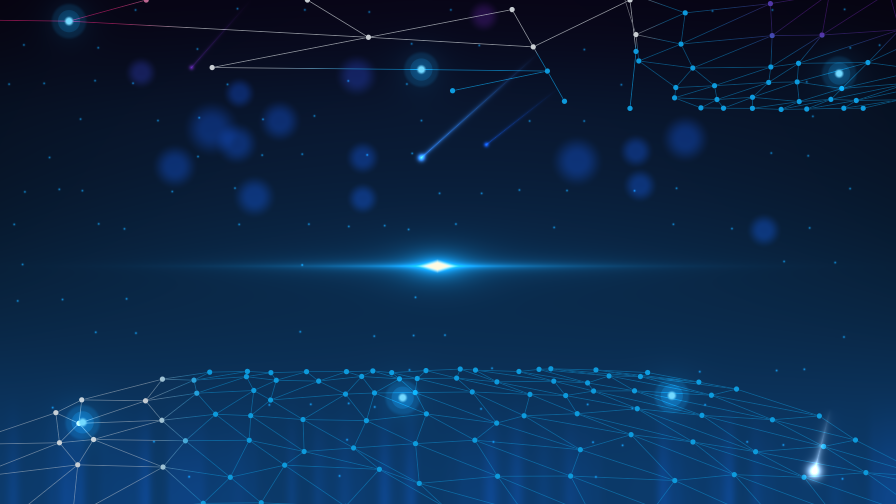
Reproduce this background procedurally as a Shadertoy shader.

```glsl
// Deep blue space: a horizontal lens flare between two wire meshes.
// Meshes are jittered perspective grids found by inverting the projection;
// discs, halos, comets and stars are glows. Lengths are in canvas heights.
const vec3 TOP = vec3(.03, .02, .09);
const vec3 UPPER = vec3(.035, .1, .2);
const vec3 MIDDLE = vec3(.04, .165, .295);
const vec3 BOTTOM = vec3(.045, .225, .41);
const vec3 CYAN = vec3(.05, .6, .86);
const vec3 BLUE = vec3(.04, .22, .62);
const vec3 PURPLE = vec3(.38, .12, .6);
const vec3 PINK = vec3(.72, .1, .38);
const vec3 SILVER = vec3(.78, .8, .82);
const vec2 FLARE = vec2(.868, .472);
const float LINE = .0007, DOT = .0052;
const float ROW = .012;    // first row height
const float GROW = .006;   // row height growth
const float SPREAD = .33;  // column spacing growth
// Meshes: centre, far edge, side, spacing
const vec4 FLOOR = vec4(.85, .265, 1, .055);
const vec4 ROOF = vec4(1.505, .785, -1, .055);

// Bright nodes with a halo
const vec2 HALOS[6] = vec2[6](vec2(.137, .958), vec2(.836, .862), vec2(1.665, .854),
  vec2(.799, .211), vec2(1.333, .215), vec2(.164, .162));
// Soft discs: x, y, radius
const vec3 DISCS[16] = vec3[16](vec3(.28, .856, .03), vec3(.475, .815, .03),
  vec3(.555, .76, .04), vec3(.42, .745, .052), vec3(.47, .715, .04), vec3(.347, .67, .042),
  vec3(.505, .61, .04), vec3(.72, .687, .032), vec3(.72, .606, .03), vec3(.708, .85, .04),
  vec3(.96, .968, .03), vec3(1.145, .68, .048), vec3(1.262, .7, .032),
  vec3(1.36, .725, .045), vec3(1.27, .632, .032), vec3(1.516, .543, .032));
// Corners of the long upper wire
const vec2 WIRE[21] = vec2[21](vec2(-.1, .961), vec2(.137, .958), vec2(.29, 1),
  vec2(.137, .958), vec2(.731, .926), vec2(.61, 1), vec2(.731, .926), vec2(.421, .866),
  vec2(.836, .862), vec2(1.086, .859), vec2(.898, .82), vec2(1.086, .859), vec2(1.12, .799),
  vec2(1.086, .859), vec2(1.058, .907), vec2(.731, .926), vec2(1.016, .981),
  vec2(1.058, .907), vec2(1.25, 1), vec2(1.262, .898), vec2(1.25, .785));

vec2 hash2(vec2 p) {
  vec3 q = fract(p.xyx * vec3(.1031, .103, .0973));
  q += dot(q, q.yzx + 33.33);
  return fract((q.xx + q.yz) * q.zy);
}
float noise(float x) {
  float i = floor(x);
  return mix(hash2(vec2(i, 7)).x, hash2(vec2(i + 1., 7)).x, smoothstep(0., 1., x - i));
}
float cover(float d, float w) { return clamp(.5 + (w - d) * iResolution.y, 0., 1.); }
float glow(vec2 d, float r) { return exp(-dot(d, d) / (r * r)); }
// Distance to segment ab, and position along it
vec2 segment(vec2 p, vec2 a, vec2 b) {
  float t = clamp(dot(p - a, b - a) / dot(b - a, b - a), 0., 1.);
  return vec2(length(p - mix(a, b, t)), t);
}
float comet(vec2 p, vec2 head, vec2 tail, float w) {
  vec2 s = segment(p, head, tail);
  return exp(-s.x / w) * (1. - s.y) * .7 + glow(p - head, 2.5 * w);
}
vec2 node(vec2 id, vec4 m) {
  vec2 g = id + .65 * (hash2(id + 40. + m.xy * 9.) - .5);
  return m.xy + vec2(g.x * m.w * (1. + SPREAD * g.y), -m.z * g.y * (ROW + GROW * g.y));
}
bool inside(vec2 id, vec2 lo, vec2 hi) { return id == clamp(id, lo, hi); }
float mesh(vec2 p, vec4 m, vec2 lo, vec2 hi) {
  float h = (m.y - p.y) * m.z, ink = 0.;
  if (h < -.02) return 0.;
  float j = (sqrt(ROW * ROW + 4. * GROW * max(h, 0.)) - ROW) / (2. * GROW);
  vec2 cell = floor(vec2((p.x - m.x) / (m.w * (1. + SPREAD * j)), j));
  for (int k = 0; k < 16; k++) {
    vec2 id = cell + vec2(k % 4, k / 4) - 2.;
    if (!inside(id, lo, hi)) continue;
    vec2 a = node(id, m);
    ink = max(ink, cover(length(p - a), DOT));
    for (int n = 1; n < 4; n++) {
      vec2 next = id + vec2(n % 2, n / 2);
      if (inside(next, lo, hi)) ink = max(ink, .5 * cover(segment(p, a, node(next, m)).x, LINE));
    }
  }
  return ink;
}
vec3 wireColor(vec2 p) {
  vec3 c = mix(CYAN, SILVER, smoothstep(.81, .83, p.y - .07 * p.x));
  c = mix(c, PINK, smoothstep(.4, .2, p.x) * step(.94, p.y));
  c = mix(c, CYAN, smoothstep(1.27, 1.33, p.x));
  c = mix(c, PURPLE, smoothstep(1.35, 1.6, p.x) * smoothstep(.88, .95, p.y));
  return mix(c, SILVER, smoothstep(.42, .28, p.x) * step(p.y, .3));
}
void mainImage(out vec4 fragColor, in vec2 fragCoord) {
  vec2 p = fragCoord / iResolution.y;
  // Backdrop, side shade and light shafts
  vec3 col = mix(BOTTOM, MIDDLE, smoothstep(0., .45, p.y));
  col = mix(col, UPPER, smoothstep(.4, .76, p.y));
  col = mix(col, TOP, smoothstep(.7, 1.02, p.y));
  col *= 1. - .35 * pow(abs(p.x - .89), 2.) * smoothstep(.15, .6, p.y);
  col += BLUE * .25 * pow(noise(p.x * 38.), 2.) * smoothstep(.24, 0., p.y);
  // Soft discs and stars
  for (int i = 0; i < 16; i++) {
    vec3 disc = DISCS[i];
    vec3 tint = mix(BLUE, PURPLE * .7, smoothstep(.82, .9, disc.y));
    col += tint * .42 * smoothstep(1.15, .3, length(p - disc.xy) / disc.z);
  }
  vec2 star = hash2(floor(p * 14.) + 3.);
  col += CYAN * .6 * step(.7, star.x) * glow(fract(p * 14.) - .2 - .6 * star.yx, .03);
  // Meshes, long wire and halos
  float ink = max(mesh(p, FLOOR, vec2(-7, 0), vec2(7)), mesh(p, ROOF, vec2(-2, 0), vec2(4, 5)));
  for (int i = 1; i < 21; i++) {
    ink = max(ink, .75 * cover(segment(p, WIRE[i - 1], WIRE[i]).x, LINE));
    ink = max(ink, cover(length(p - WIRE[i]), DOT));
  }
  col = mix(col, wireColor(p), ink);
  for (int i = 0; i < 6; i++) {
    float d = length(p - HALOS[i]);
    col += CYAN * (.13 * cover(d, .022) + .12 * smoothstep(.038, .03, d) + .25 * exp(-d / .025));
    col = mix(col, vec3(.45, .85, 1), smoothstep(.011, .004, d));
  }
  // Comets
  col += vec3(.2, .55, 1) * comet(p, vec2(.836, .687), vec2(1.07, .896), .003);
  col += BLUE * comet(p, vec2(.965, .713), vec2(1.107, .824), .002);
  col += PURPLE * .6 * comet(p, vec2(.38, .866), vec2(.498, 1), .002);
  col += SILVER * comet(p, vec2(1.616, .065), vec2(1.648, .19), .006);
  // Lens flare
  vec2 q = abs(p - FLARE);
  col += CYAN * .75 * exp(-q.y / .006 - q.x / .17);
  col += CYAN * .25 * exp(-q.y / .018 - q.x * q.x / .14);
  col += CYAN * exp(-length(q * vec2(1, 2)) / .04);
  col = mix(col, vec3(1, .98, .88), smoothstep(1.4, .5, q.x / .034 + q.y / .011));
  fragColor = vec4(clamp(col, 0., 1.), 1);
}
```
